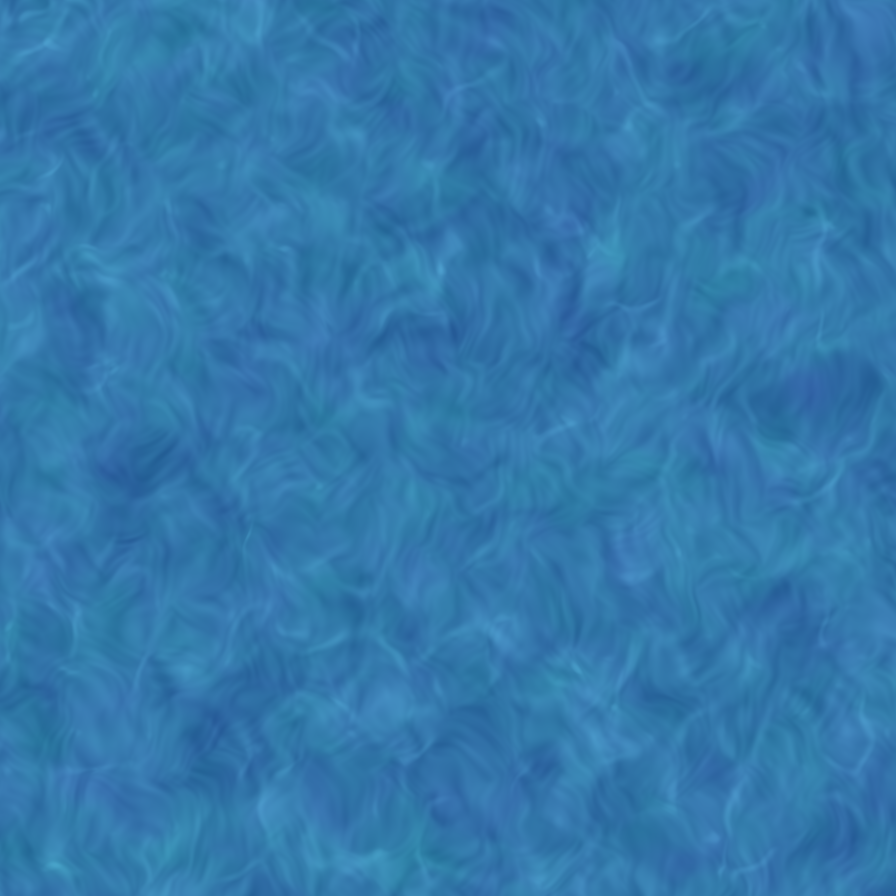
Give the GLSL for this texture, as a WebGL 1 fragment shader.

```glsl
precision highp float;
// Crumpled blue pearl film: soft flakes with fine streaks, pale filaments and dark creases.

uniform vec2 u_resolution;

#define BASE vec3(0.200, 0.470, 0.672)
#define LIGHT_AXIS vec3(0.023, 0.035, 0.031)
#define TEAL_AXIS vec3(-0.009, 0.015, -0.008)
#define FLAKE_SCALE 10.0
#define PATCH_SCALE 11.0
#define WARP 0.022
#define STREAK_GAIN 2.6
#define PATCH_GAIN 1.7
#define FILAMENT_GAIN 1.5
#define CREASE_GAIN 1.1
#define SPARKLE_GAIN 1.5

vec2 hash2(vec2 p) {
  vec3 q = fract(p.xyx * vec3(0.1031, 0.1030, 0.0973));
  q += dot(q, q.yzx + 33.33);
  return fract((q.xx + q.yz) * q.zy);
}

float corner(vec2 cell, vec2 offset, vec2 f) {
  return dot(hash2(cell + offset) * 2.0 - 1.0, f - offset);
}

// Gradient noise centred on zero
float noise(vec2 p) {
  vec2 cell = floor(p);
  vec2 f = p - cell;
  vec2 s = f * f * f * (f * (f * 6.0 - 15.0) + 10.0);
  float low = mix(corner(cell, vec2(0.0), f), corner(cell, vec2(1.0, 0.0), f), s.x);
  float high = mix(corner(cell, vec2(0.0, 1.0), f), corner(cell, vec2(1.0), f), s.x);
  return mix(low, high, s.y);
}

// Softly blended cells: x is the flake tone, y its streaks, mostly upright
vec2 flakes(vec2 p) {
  vec2 cell = floor(p);
  vec2 sum = vec2(0.0);
  float total = 0.0;
  for (int j = -1; j <= 1; j++) {
    for (int i = -1; i <= 1; i++) {
      vec2 id = cell + vec2(float(i), float(j));
      vec2 seed = hash2(id);
      vec2 traits = hash2(id + 71.0);
      vec2 d = p - id - seed;
      float angle = (traits.x - 0.5) * 2.2;
      float c = cos(angle);
      float s = sin(angle);
      vec2 q = vec2(c * d.x + s * d.y, c * d.y - s * d.x);
      q.x += 0.25 * q.y * q.y;
      float weight = exp(-9.0 * dot(d, d));
      float streak = noise(q * vec2(5.5, 1.5) + seed * 90.0);
      sum += weight * vec2(traits.y - 0.5, streak);
      total += weight;
    }
  }
  return sum / total;
}

// Thin line along the zero level of the noise
float ridge(vec2 p, float width) {
  return 1.0 - smoothstep(0.0, width, abs(noise(p)));
}

void main() {
  vec2 uv = gl_FragCoord.xy / min(u_resolution.x, u_resolution.y);
  vec2 bend = vec2(noise(uv * 13.0 + 5.3), noise(uv * 13.0 + 41.7));
  vec2 fold = vec2(noise(uv * 31.0 + 17.1), noise(uv * 31.0 + 63.9));
  vec2 p = uv + WARP * (bend + 0.45 * fold);

  // Flakes at two sizes and broad cloudy patches
  vec2 large = flakes(p * FLAKE_SCALE);
  vec2 small = flakes(p * FLAKE_SCALE * 1.8 + 37.0);
  float patches = noise(p * PATCH_SCALE + 8.0) + 0.5 * noise(p * PATCH_SCALE * 2.3 + 29.0);
  float light = PATCH_GAIN * patches + 1.2 * (large.x + small.x);
  light += STREAK_GAIN * (large.y + 0.75 * small.y);

  // Pale broken filaments, steep and diagonal
  float mask = smoothstep(-0.05, 0.3, noise(uv * 9.0 + 51.0));
  float mask2 = smoothstep(0.0, 0.3, noise(uv * 12.0 + 83.0));
  float filament = mask * ridge(p * vec2(12.0, 7.0) + 13.0, 0.075);
  filament += mask2 * ridge(mat2(0.8, 0.6, -0.6, 0.8) * p * vec2(15.0, 11.0) + 77.0, 0.09);
  light += FILAMENT_GAIN * filament;

  // Dark creases, flatter than the filaments
  float creaseMask = smoothstep(0.05, 0.35, noise(uv * 7.0 + 19.0));
  light -= CREASE_GAIN * creaseMask * ridge(p * vec2(6.0, 11.0) + 91.0, 0.13);

  // Small glints gathered on the brighter parts
  float glint = smoothstep(0.22, 0.6, noise(p * 46.0 + 3.0));
  light += SPARKLE_GAIN * glint * smoothstep(-0.3, 1.2, light);

  // Slow drift between violet blue and teal
  float teal = 2.6 * noise(p * 12.0 + 57.0) + 2.0 * noise(p * 27.0 + 101.0) + 0.8 * large.x;
  light = max(light - 0.15, -2.0 + 0.3 * light);
  gl_FragColor = vec4(BASE + LIGHT_AXIS * light + TEAL_AXIS * teal, 1.0);
}
```
